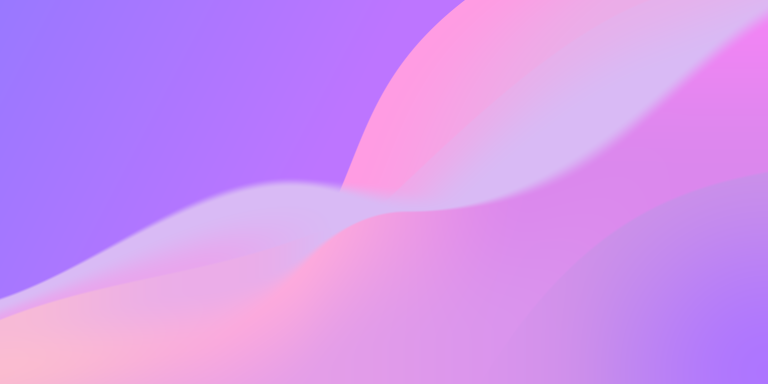
Give the GLSL for this background, as a Shadertoy shader.

```glsl
// Translucent pastel ribbons flowing across a violet gradient.

const vec3 INDIGO  = vec3(0.60, 0.47, 1.00);
const vec3 VIOLET  = vec3(0.74, 0.46, 1.00);
const vec3 ROSE    = vec3(1.00, 0.61, 0.89);
const vec3 BLUSH   = vec3(0.92, 0.68, 0.91);
const vec3 MIST    = vec3(0.85, 0.73, 0.96);
const vec3 MAUVE   = vec3(0.91, 0.65, 0.93);
const vec3 PEACH   = vec3(1.00, 0.75, 0.80);
const vec3 PINK    = vec3(1.00, 0.67, 0.86);
const vec3 ORCHID  = vec3(0.86, 0.53, 0.93);
const vec3 MAGENTA = vec3(0.95, 0.52, 0.96);
const vec3 LILAC   = vec3(0.85, 0.60, 0.93);
const vec3 DUSK    = vec3(0.80, 0.57, 0.91);
const vec3 IRIS    = vec3(0.68, 0.46, 1.00);

// Hermite arc from a to b with end slopes, extended by straight lines.
float arc(float x, vec2 a, float slopeA, vec2 b, float slopeB) {
    float w = b.x - a.x;
    float t = clamp((x - a.x) / w, 0.0, 1.0);
    float s = 1.0 - t;
    float y = mix(a.y, b.y, t * t * (3.0 - 2.0 * t));
    y += w * t * s * (slopeA * s - slopeB * t);
    return y + slopeA * min(x - a.x, 0.0) + slopeB * max(x - b.x, 0.0);
}

// Coverage of the positive side of a signed distance.
float cover(float d, float blur) {
    return smoothstep(-blur, blur, d);
}

// Crest of the left ribbon.
float ridgeLine(float x) {
    vec2 top = vec2(0.755, 0.526);
    return x < top.x ? arc(x, vec2(0.0, 0.221), 0.33, top, 0.0)
                     : arc(x, top, 0.0, vec2(1.016, 0.487), -0.17);
}

// Lower border of the ribbon, from left to upper right.
float hemLine(float x) {
    vec2 a = vec2(0.805, 0.333), b = vec2(1.06, 0.449), c = vec2(1.5625, 0.609);
    if (x < a.x) return arc(x, vec2(0.521, 0.167), 0.2, a, 0.95);
    if (x < b.x) return arc(x, a, 0.95, b, 0.0);
    if (x < c.x) return arc(x, b, 0.0, c, 0.7);
    return arc(x, c, 0.7, vec2(2.0, 0.961), 0.58);
}

vec3 backdropColor(vec2 p) {
    return mix(INDIGO, VIOLET, clamp(0.95 * p.x + 0.5 * (1.0 - p.y), 0.0, 1.0));
}

vec3 sheetColor(vec2 p, float depth) {
    vec3 c = mix(PEACH, PINK, smoothstep(0.0, 0.7, p.x));
    c = mix(c, ORCHID, smoothstep(0.75, 1.4, p.x));
    c = mix(c, MAGENTA, smoothstep(0.55, 1.0, p.y));
    float shade = smoothstep(-0.05, 0.35, depth) * (1.0 - smoothstep(1.3, 1.8, p.x));
    return mix(c, LILAC, 0.7 * shade);
}

void mainImage(out vec4 fragColor, in vec2 fragCoord) {
    vec2 p = fragCoord / iResolution.xy * vec2(2.0, 1.0);
    float px = 1.0 / iResolution.y;

    float ridge  = ridgeLine(p.x);
    float hem    = hemLine(p.x);
    float crease = arc(p.x, vec2(0.0, 0.167), 0.4, vec2(0.755, 0.37), 0.35);
    float fan    = arc(p.x, vec2(1.016, 0.487), 0.95, vec2(1.693, 1.0), 0.38);
    float mound  = arc(p.x, vec2(1.25, 0.0), 1.65, vec2(2.0, 0.552), 0.18);
    float flank  = arc(p.y, vec2(0.51, 0.888), 0.42, vec2(1.0, 1.211), 1.3);

    // Backdrop and upright rose sheet
    vec3 col = backdropColor(p);
    vec3 rose = mix(ROSE, BLUSH, smoothstep(0.0, 0.45, p.x - flank));
    col = mix(col, rose, cover(p.x - flank, px));

    // Fan of the ribbon: a faint upper edge that thickens downwards
    float fanDepth = fan - p.y;
    float fanAlpha = 0.3 + 0.7 * smoothstep(0.0, 0.2, fanDepth);
    col = mix(col, MIST, fanAlpha * cover(fanDepth, 1.5 * px));

    // Left ribbon, warmer towards its crease
    float fold = clamp((ridge - p.y) / max(ridge - crease, 0.02), 0.0, 1.0);
    float warm = smoothstep(0.25, 1.0, fold) * (1.0 - smoothstep(0.5, 0.9, p.x));
    float ridgeBlur = mix(0.005, 0.014, smoothstep(0.1, 0.6, p.x))
                    + 0.02 * smoothstep(0.8, 1.05, p.x);
    col = mix(col, mix(MIST, MAUVE, warm), cover(ridge - p.y, ridgeBlur));

    // Haze below the crease, dissolving to the right
    vec3 haze = mix(vec3(0.97, 0.73, 0.84), BLUSH, smoothstep(0.0, 0.5, p.x));
    float hazeFade = 1.0 - smoothstep(0.6, 0.88, p.x);
    col = mix(col, haze, hazeFade * cover(crease - p.y, 1.5 * px));

    // Front sheet, soft at both ends of its border
    float hemBlur = 0.004 + 0.085 * (1.0 - smoothstep(0.45, 0.93, p.x))
                  + 0.028 * smoothstep(1.1, 1.6, p.x);
    col = mix(col, sheetColor(p, hem - p.y), cover(hem - p.y, hemBlur));

    // Dusky mound in the lower right corner
    float glow = 1.0 - smoothstep(0.0, 0.62, distance(p, vec2(2.0, 0.03)));
    float moundAlpha = smoothstep(1.2, 1.65, p.x) * cover(mound - p.y, 2.0 * px);
    col = mix(col, mix(DUSK, IRIS, glow), moundAlpha);

    fragColor = vec4(col, 1.0);
}
```
